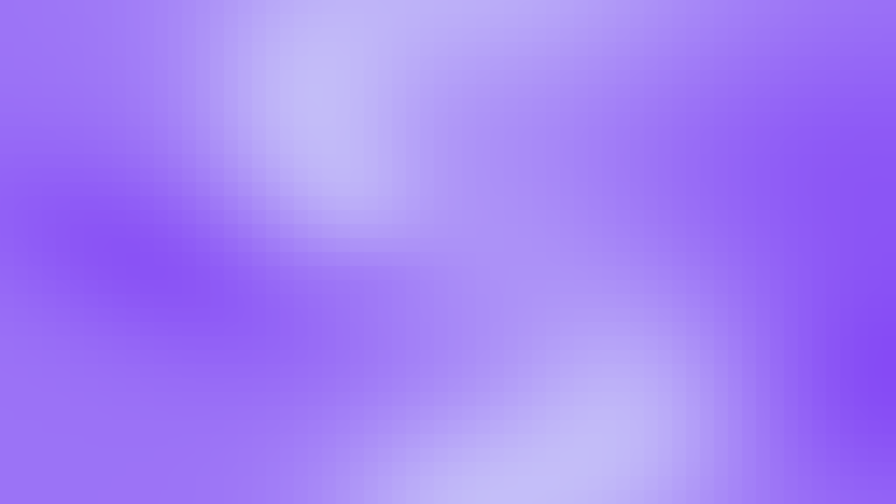
Reproduce this background procedurally as a WebGL 1 fragment shader.

```glsl
precision highp float;
// Soft violet gradient: lavender glows and purple shadows over a faint square mosaic.

uniform vec2 u_resolution;

const vec3 DEEP_VIOLET = vec3(0.507, 0.260, 0.960);
const vec3 PALE_LAVENDER = vec3(0.777, 0.760, 0.975);
const float ASPECT = 16.0 / 9.0;
const float BASE_LIGHT = 0.38;

// Strength of each glow (positive) and shadow (negative)
const float UPPER_GLOW = 0.45;
const float UPPER_TAIL_GLOW = 0.12;
const float TOP_GLOW = 0.46;
const float CENTER_GLOW = 0.21;
const float BOTTOM_GLOW = 0.52;
const float LOWER_RIGHT_GLOW = 0.45;
const float LEFT_SHADOW = -0.27;
const float CREASE_SHADOW = -0.06;
const float LOWER_RIGHT_SHADOW = -0.31;
const float UPPER_RIGHT_SHADOW = -0.21;
const float LEFT_SHADOW_TILT = -0.36;
const float UPPER_GLOW_TILT = 0.15;

// Mosaic: cells per canvas height, strength, and edge softness in cells
const float MOSAIC_ROWS = 36.0;
const float MOSAIC_STRENGTH = 0.65;
const float MOSAIC_SOFTNESS = 0.06;

// Elliptical Gaussian falloff, 1 at its center
float blob(vec2 p, vec2 center, vec2 radii) {
  vec2 d = (p - center) / radii;
  return exp(-dot(d, d));
}

// The same falloff with its axes turned by an angle
float tiltedBlob(vec2 p, vec2 center, vec2 radii, float angle) {
  float c = cos(angle);
  float s = sin(angle);
  vec2 d = p - center;
  return blob(vec2(c * d.x + s * d.y, c * d.y - s * d.x), vec2(0.0), radii);
}

// Pull positions toward cell centers, with soft steps between cells
vec2 mosaic(vec2 p) {
  vec2 q = p * MOSAIC_ROWS - 0.5;
  vec2 ramp = smoothstep(0.5 - MOSAIC_SOFTNESS, 0.5 + MOSAIC_SOFTNESS, fract(q));
  vec2 snapped = (floor(q) + ramp + 0.5) / MOSAIC_ROWS;
  return mix(p, snapped, MOSAIC_STRENGTH);
}

float lightField(vec2 p) {
  float light = BASE_LIGHT;

  // Pale glows
  light += UPPER_GLOW * tiltedBlob(p, vec2(0.606, 0.757), vec2(0.220, 0.255), UPPER_GLOW_TILT);
  light += UPPER_TAIL_GLOW * blob(p, vec2(0.710, 0.610), vec2(0.140, 0.110));
  light += TOP_GLOW * blob(p, vec2(0.926, 1.046), vec2(0.486, 0.255));
  light += CENTER_GLOW * blob(p, vec2(0.972, 0.537), vec2(0.300, 0.255));
  light += BOTTOM_GLOW * blob(p, vec2(0.926, -0.019), vec2(0.290, 0.230));
  light += LOWER_RIGHT_GLOW * blob(p, vec2(1.250, 0.167), vec2(0.243, 0.266));

  // Deep shadows
  light += LEFT_SHADOW * tiltedBlob(p, vec2(0.310, 0.479), vec2(0.410, 0.175), LEFT_SHADOW_TILT);
  light += CREASE_SHADOW * blob(p, vec2(0.745, 0.449), vec2(0.130, 0.055));
  light += LOWER_RIGHT_SHADOW * blob(p, vec2(1.782, 0.248), vec2(0.270, 0.255));
  light += UPPER_RIGHT_SHADOW * blob(p, vec2(1.725, 0.676), vec2(0.440, 0.255));

  return clamp(light, 0.0, 1.0);
}

void main() {
  // Canvas units: height is 1, width is ASPECT
  vec2 p = gl_FragCoord.xy / u_resolution * vec2(ASPECT, 1.0);
  float light = lightField(mosaic(p));
  gl_FragColor = vec4(mix(DEEP_VIOLET, PALE_LAVENDER, light), 1.0);
}
```
